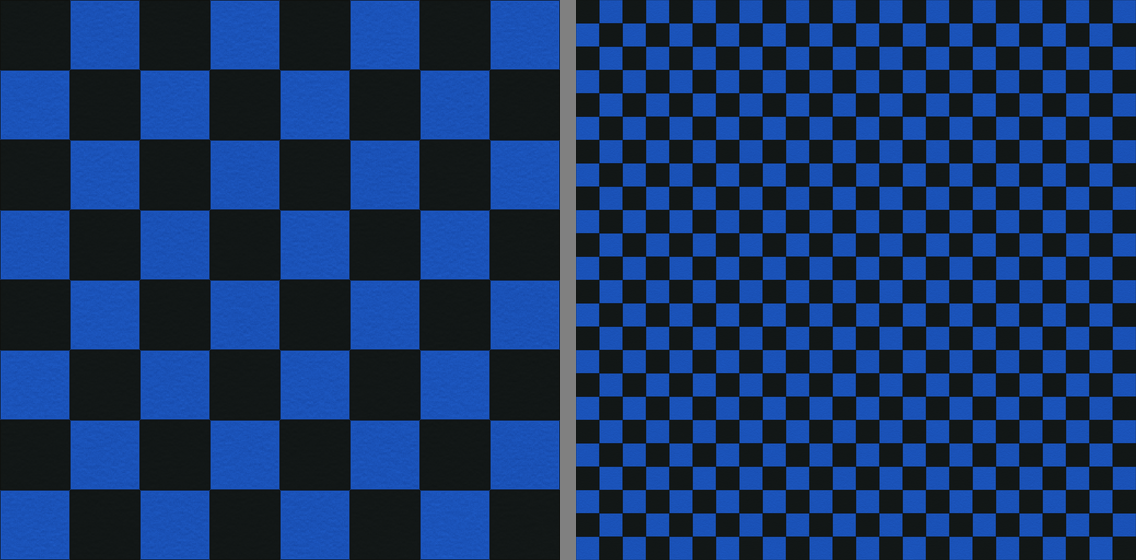
Left: one tile. Right: repeated 3 by 3.
Give the GLSL for this pattern, as a Shadertoy shader.

```glsl
float hash(vec2 p) {
    vec3 q = fract(p.xyx * vec3(0.1031, 0.1030, 0.0973));
    q += dot(q, q.yzx + 33.33);
    return fract((q.x + q.y) * q.z);
}

// Value noise that wraps after a whole number of lattice steps
float wrapNoise(vec2 uv, vec2 period) {
    vec2 p = uv * period;
    vec2 i = floor(p), f = fract(p);
    f = f * f * (3.0 - 2.0 * f);
    vec2 a = mod(i, period), b = mod(i + 1.0, period);
    return mix(mix(hash(a), hash(vec2(b.x, a.y)), f.x),
               mix(hash(vec2(a.x, b.y)), hash(b), f.x), f.y);
}

float leatherHeight(vec2 uv) {
    return 0.6 * wrapNoise(uv, vec2(144.0, 208.0))
         + 0.4 * wrapNoise(uv + 0.37, vec2(288.0, 352.0));
}

void mainImage(out vec4 fragColor, in vec2 fragCoord) {
    vec2 uv = fragCoord / iResolution.xy;
    vec2 pixel = 1.0 / iResolution.xy;

    // Eight by eight squares, with distances to their borders in canvas units
    vec2 grid = uv * 8.0;
    vec2 cell = mod(floor(grid), 8.0);
    vec2 border = (0.5 - abs(fract(grid) - 0.5)) / 8.0;
    float edge = min(border.x, border.y);

    // Antialiased checker, blue at the lower left
    vec2 side = (1.0 - 2.0 * mod(cell, 2.0)) * clamp(2.0 * border / pixel, 0.0, 1.0);
    float blue = 0.5 + 0.5 * side.x * side.y;

    // Fine embossed grain lit from above, faint on the black squares
    float relief = leatherHeight(uv + vec2(0.0, 0.0015)) - leatherHeight(uv - vec2(0.0, 0.0015));
    float speck = wrapNoise(uv, vec2(512.0)) - 0.5;
    float grain = 0.045 * relief + 0.025 * speck + 0.008 * (hash(cell + 5.0) - 0.5);
    vec3 black = vec3(0.070, 0.090, 0.088) + 0.25 * grain;
    vec3 cloth = vec3(0.103, 0.322, 0.722) + grain * vec3(0.4, 0.9, 1.5);

    // Slightly lighter rim on the blue squares
    float rim = 1.0 - smoothstep(0.0025, 0.0045, edge);
    cloth = mix(cloth, vec3(0.11, 0.35, 0.79), 0.7 * rim);
    vec3 color = mix(black, cloth, blue);

    // Hairline joints
    vec2 joint = clamp((0.001 - border) / pixel + 0.5, 0.0, 1.0);
    color = mix(color, vec3(0.055, 0.055, 0.04), max(joint.x, joint.y));

    fragColor = vec4(color, 1.0);
}
```
